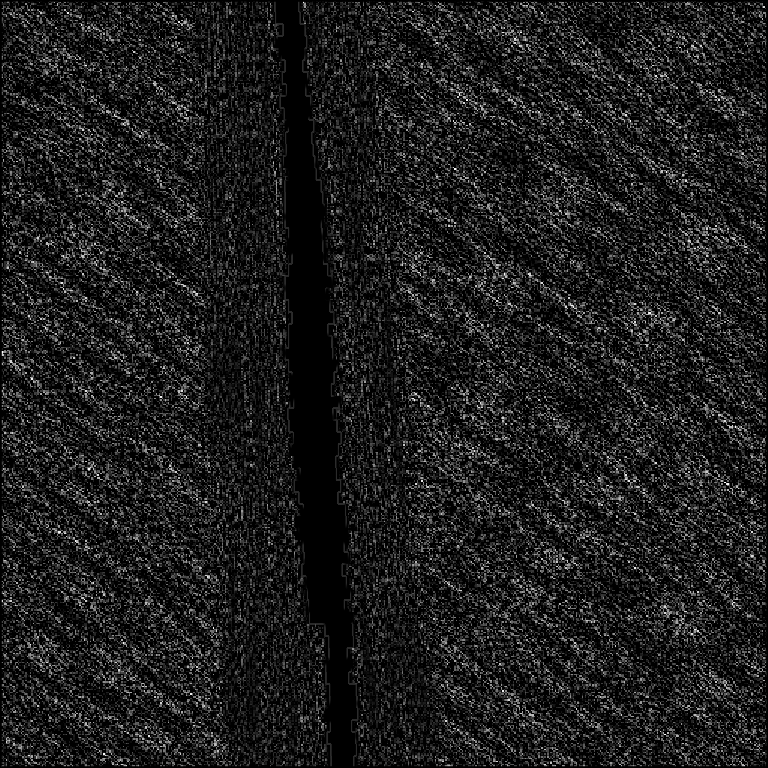
This texture is drawn by a three.js fragment shader. Its source:

```glsl
varying vec2 vUv;

const float CELLS = 512.0;                      // speckles across the canvas
const float GRAIN_FREQ = 520.0;
const vec2 FIBRE_FREQ = vec2(115.0, 310.0);     // along, across a fibre
const vec2 FURROW_FREQ = vec2(11.0, 66.0);      // narrow dark and light streaks
const vec2 BAND_FREQ = vec2(330.0, 100.0);      // upright streaks by the slit
const float FIBRE_SLOPE = 0.76;
const float WOOD_GAIN = 0.29;
const float BAND_GAIN = 0.18;
const float RIM_GAIN = 0.27;
const float SEAM_GAIN = 0.09;
const float BLACK_LIFT = 0.04;
const float HIGHLIGHT_ROLLOFF = 0.22;
const float NOISE_SCALE = 4.5;                  // brings noise to unit deviation
const float STEP_ROWS = 64.0;
const float STEP_DEPTH = 0.0045;
const float OUTLINE_WIDTH = 0.0014;
const float OUTLINE_GREY = 0.17;
const float FRAME = 0.003;

float hash(vec2 cell) {
  return fract(sin(dot(cell, vec2(127.1, 311.7))) * 43758.5);
}

float cornerSlope(vec2 cell, vec2 offset) {
  float angle = 6.2832 * hash(cell);
  return dot(vec2(cos(angle), sin(angle)), offset);
}

float gradientNoise(vec2 p) {
  vec2 i = floor(p), f = fract(p);
  vec2 u = f * f * f * (f * (f * 6.0 - 15.0) + 10.0);
  vec2 e = vec2(1.0, 0.0);
  float low = mix(cornerSlope(i, f), cornerSlope(i + e, f - e), u.x);
  float high = mix(cornerSlope(i + e.yx, f - e.yx),
                   cornerSlope(i + e.xx, f - e.xx), u.x);
  return NOISE_SCALE * mix(low, high, u.y);
}

// Edges of the slit; t runs from top to bottom
float slitLeft(float t) {
  return 0.362 + 0.055 * min(t, 0.25) + 0.09 * max(min(t, 0.8) - 0.5, 0.0)
    + 0.02 * smoothstep(0.8, 0.815, t) + 0.02 * max(t - 0.8, 0.0);
}

float slitRight(float t) {
  return 0.388 + 0.125 * min(t, 0.27) + 0.06 * max(t - 0.27, 0.0);
}

// Distance outside the slit when each row has a straight, shifted edge
float steppedDistance(float x, float row, float side) {
  float t = 1.0 - (row + 0.5) / STEP_ROWS;
  float shift = STEP_DEPTH * (floor(hash(vec2(row, side)) * 3.0) - 1.0);
  return mix(slitLeft(t) - x, x - slitRight(t), side) - shift;
}

// Upright row edges joined by level segments where the rows meet
float outline(vec2 p, float side) {
  float y = p.y * STEP_ROWS;
  float joint = floor(y + 0.5);
  float here = steppedDistance(p.x, floor(y), side);
  float below = steppedDistance(p.x, joint - 1.0, side);
  float above = steppedDistance(p.x, joint, side);
  float level = abs(y - joint) / STEP_ROWS + step(0.0, below * above);
  float d = min(abs(here), level);
  return 1.0 - smoothstep(0.4, 1.0, d / OUTLINE_WIDTH);
}

// Slanted fibres, with furrows that thin them out
float wood(vec2 p, float grain) {
  vec2 along = normalize(vec2(1.0, -FIBRE_SLOPE));
  vec2 q = vec2(dot(p, along), dot(p, vec2(-along.y, along.x)));
  q.y += 0.003 * gradientNoise(p * 5.0);
  float fibre = gradientNoise(q * FIBRE_FREQ);
  float furrow = gradientNoise(q * FURROW_FREQ + 17.0);
  float strength = max(1.0 + 0.2 * furrow, 0.3);
  return (0.78 * grain + 0.6 * fibre + 0.2 * furrow) * strength;
}

void main() {
  vec2 p = vUv;
  float t = 1.0 - p.y;

  // Texture is sampled once per speckle to keep it crisp
  vec2 speck = (floor(p * CELLS) + 0.5) / CELLS;
  vec2 turned = mat2(0.82, 0.57, -0.57, 0.82) * speck;
  float grain = gradientNoise(turned * GRAIN_FREQ);

  // Signed distance out of the slit, and the borders of the upright bands
  float outLeft = slitLeft(t) - p.x;
  float outRight = p.x - slitRight(t);
  float outside = max(outLeft, outRight);
  float side = step(outLeft, outRight);
  float seamLeft = 0.252 + 0.045 * t;
  float seamRight = 0.483 + 0.087 * t;
  float woodDepth = max(seamLeft - p.x, p.x - seamRight);
  float woodMask = smoothstep(-0.008, 0.014, woodDepth);

  // Upright streaks, leaning with the border on each side
  float lean = mix(0.03, 0.085, side) * t;
  float upright = gradientNoise(vec2(speck.x - lean, speck.y) * BAND_FREQ);
  float column = gradientNoise(vec2((speck.x - lean) * 95.0, speck.y * 5.0));
  float band = (0.7 * grain + 0.7 * upright) * max(1.0 + 0.27 * column, 0.3);

  // Brighter rim by the slit and speckled seam at the band border
  float rimOffset = mix(0.012, 0.007 + 0.033 * t, side);
  float rim = exp(-pow((outside - rimOffset) / 0.008, 2.0));
  rim *= 1.0 - 0.7 * smoothstep(0.5, 0.8, t);
  float seam = exp(-pow((woodDepth - 0.004) / 0.011, 2.0));
  float bandGain = mix(BAND_GAIN, RIM_GAIN, rim) + SEAM_GAIN * seam;
  float woodGain = WOOD_GAIN + 0.2 * SEAM_GAIN * seam;
  float tone = mix(band * bandGain, wood(speck, grain) * woodGain, woodMask);
  tone = max(tone + BLACK_LIFT, 0.0);
  tone /= 1.0 + HIGHLIGHT_ROLLOFF * tone;

  // Clear the slit and trace its stepped outline
  float stepped = steppedDistance(p.x, floor(p.y * STEP_ROWS), side);
  tone *= smoothstep(0.001, 0.006, min(stepped, outside + 0.003));
  float broken = smoothstep(-0.9, 0.0, gradientNoise(p * 38.0));
  tone = max(tone, OUTLINE_GREY * outline(p, side) * broken);

  // Thin dark frame
  vec2 inset = min(p, 1.0 - p);
  tone *= smoothstep(0.5 * FRAME, FRAME, min(inset.x, inset.y));
  gl_FragColor = vec4(vec3(clamp(tone, 0.0, 1.0)), 1.0);
}
```
